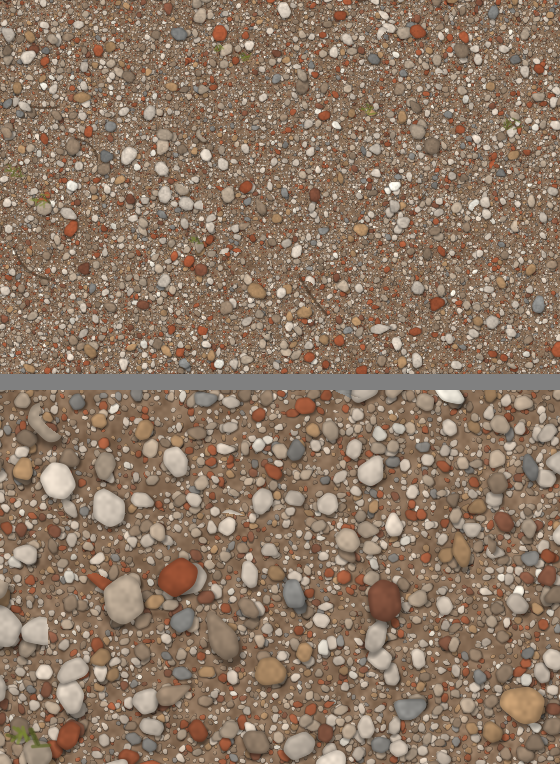
Top: the whole. Bottom: its middle third, enlarged.
A Shadertoy shader for this texture:

```glsl
// Gravelly soil seen from above: grainy brown earth under six layers of
// scattered stones, from grit to pebbles, each a rounded random hexagon with
// a soft contact shadow. A few grass tufts and bent twigs lie on top.

const int LAYERS = 6;
const float FINEST_PITCH = 0.0062;   // grid pitch of the grit, in canvas heights
const float LAYER_GROWTH = 1.53;     // pitch ratio between layers
const float GRIT_PRESENCE = 0.68;
const float PEBBLE_PRESENCE = 0.15;
const float SHADOW_DEPTH = 0.36;
const vec2 LIGHT = vec2(-0.45, 0.89);
const int TUFTS = 7;
const int BLADES = 9;
const int TWIGS = 5;
const float TAU = 6.28319;

const vec3 SOIL_DARK = vec3(0.43, 0.335, 0.255);
const vec3 SOIL_LIGHT = vec3(0.61, 0.505, 0.41);
const vec3 GRASS = vec3(0.40, 0.44, 0.17);
const vec3 TWIG_DARK = vec3(0.34, 0.26, 0.19);
const vec3 TWIG_PALE = vec3(0.80, 0.73, 0.63);

const vec3 LIMESTONE = vec3(0.84, 0.79, 0.73);
const vec3 SANDSTONE = vec3(0.72, 0.65, 0.57);
const vec3 FLINT = vec3(0.58, 0.50, 0.42);
const vec3 OCHRE = vec3(0.69, 0.55, 0.40);
const vec3 BRICK = vec3(0.64, 0.34, 0.22);
const vec3 DARK_BRICK = vec3(0.52, 0.33, 0.25);
const vec3 SLATE = vec3(0.52, 0.52, 0.51);
const vec3 CHALK = vec3(0.95, 0.93, 0.88);

vec3 hash3(ivec2 cell, int seed) {
    uvec3 v = uvec3(cell, seed) * 1664525u + 1013904223u;
    v.x += v.y * v.z; v.y += v.z * v.x; v.z += v.x * v.y;
    v ^= v >> 16u;
    v.x += v.y * v.z; v.y += v.z * v.x; v.z += v.x * v.y;
    return vec3(v >> 8u) * exp2(-24.0);
}

float hash1(vec2 p) {
    vec3 q = fract(p.xyx * 0.1031);
    q += dot(q, q.yzx + 33.33);
    return fract((q.x + q.y) * q.z);
}

float noise(vec2 p) {
    vec2 i = floor(p), f = p - i;
    f = f * f * (3.0 - 2.0 * f);
    return mix(mix(hash1(i), hash1(i + vec2(1, 0)), f.x),
               mix(hash1(i + vec2(0, 1)), hash1(i + vec2(1, 1)), f.x), f.y);
}

vec2 rotate(vec2 p, float a) {
    float c = cos(a), s = sin(a);
    return vec2(c * p.x - s * p.y, s * p.x + c * p.y);
}

// Rounded uneven hexagon from three crossed bands: 1 on the outline
float stoneShape(vec2 q, vec3 random) {
    vec3 across = vec3(q.x, 0.5 * q.x + 0.866 * q.y, 0.866 * q.y - 0.5 * q.x);
    vec3 d = (across + 0.3 * (random - 0.5)) / mix(vec3(0.72), vec3(1.05), fract(random * 7.7));
    d *= d;
    d *= d;
    return sqrt(sqrt(sqrt(dot(d, d))));
}

float segment(vec2 p, vec2 a, vec2 b) {
    vec2 ab = b - a;
    return length(p - a - ab * clamp(dot(p - a, ab) / dot(ab, ab), 0.0, 1.0));
}

// Each kind of stone takes the share between two thresholds
vec3 stoneColour(float pick) {
    vec3 c = mix(LIMESTONE, SANDSTONE, step(0.30, pick));
    c = mix(c, FLINT, step(0.54, pick));
    c = mix(c, OCHRE, step(0.68, pick));
    c = mix(c, BRICK, step(0.76, pick));
    c = mix(c, DARK_BRICK, step(0.87, pick));
    c = mix(c, SLATE, step(0.92, pick));
    return mix(c, CHALK, step(0.97, pick));
}

void addStones(inout vec3 col, vec2 p, int layer, float pitch, float crowding, float grain, float px) {
    float t = float(layer) / float(LAYERS - 1);
    float presence = mix(GRIT_PRESENCE, PEBBLE_PRESENCE, t) * mix(1.0, crowding, 0.4 + 0.6 * t);
    ivec2 home = ivec2(floor(p / pitch - 0.5));
    for (int k = 0; k < 4; k++) {
        ivec2 id = home + ivec2(k & 1, k >> 1);
        vec3 place = hash3(id, layer * 2 + 1);
        if (place.z > presence) continue;
        vec3 form = hash3(id, layer * 2 + 2);
        vec3 look = fract(form.zxy * 61.7 + place);
        float radius = pitch * mix(0.27, 0.45, form.x);
        vec2 offset = (p - (vec2(id) + 0.2 + 0.6 * place.xy) * pitch) / radius;
        if (dot(offset, offset) > 2.8) continue;
        float stretch = mix(0.8, 1.0, look.y);
        float shape = stoneShape(rotate(offset, form.y * TAU) * vec2(stretch, 1.0 / stretch), look);
        float shadow = shape + 0.14 * dot(offset, LIGHT);
        col *= 1.0 - SHADOW_DEPTH * (1.0 - smoothstep(0.92, 1.32, shadow));
        // Face: mottled, lit from above, darker at the rim
        vec3 face = stoneColour(form.z) * mix(0.87, 1.09, look.x);
        face = mix(mix(SOIL_DARK, SOIL_LIGHT, 0.7), face, mix(0.72, 1.0, t));
        face *= (0.87 + 0.25 * grain) * (1.0 + 0.08 * dot(offset, LIGHT));
        face *= 1.0 - 0.2 * smoothstep(0.65, 1.05, shape);
        col = mix(col, face, 1.0 - smoothstep(-0.7 * px, 0.7 * px, (shape - 1.0) * radius));
    }
}

void addPlants(inout vec3 col, vec2 p, float aspect, float px) {
    for (int n = 0; n < TUFTS; n++) {
        vec3 h = hash3(ivec2(n, 5), 41);
        vec2 root = h.xy * vec2(aspect, 1.0);
        float size = mix(0.012, 0.036, h.z);
        if (length(p - root) > 1.6 * size) continue;
        for (int b = 0; b < BLADES; b++) {
            vec3 g = hash3(ivec2(n, b), 43);
            vec2 start = root + (g.yx - 0.5) * size;
            vec2 tip = start + rotate(vec2(size * mix(0.3, 0.8, g.y), 0.0), g.x * TAU);
            float d = segment(p, start, tip) - 0.0015;
            col = mix(col, GRASS * mix(0.7, 1.3, g.z), 0.7 - 0.7 * smoothstep(-px, px, d));
        }
    }
    for (int n = 0; n < TWIGS; n++) {
        vec3 h = hash3(ivec2(n, 7), 47);
        vec2 q = p - h.xy * vec2(aspect, 1.0);
        if (dot(q, q) > 0.008) continue;
        vec3 g = hash3(ivec2(n, 8), 53);
        q = rotate(q, h.z * TAU);
        float reach = mix(0.02, 0.07, g.x);
        q.y += (g.y - 0.5) * q.x * q.x / reach;
        float d = segment(q, vec2(-reach, 0.0), vec2(reach, 0.0)) - mix(0.0008, 0.002, g.z);
        col *= 0.75 + 0.25 * smoothstep(0.0, 0.004, d);
        col = mix(col, g.y > 0.5 ? TWIG_PALE : TWIG_DARK, 0.85 - 0.85 * smoothstep(-px, px, d));
    }
}
// Soil first, then stones from fine to coarse, then plants
void mainImage(out vec4 fragColor, in vec2 fragCoord) {
    float px = 1.0 / iResolution.y;
    vec2 p = fragCoord * px;
    float patches = 0.6 * noise(p * 5.0 + 3.0) + 0.4 * noise(p * 17.0);
    float grain = 0.5 * noise(p * 90.0) + 0.5 * noise(p * 240.0);
    vec3 col = mix(SOIL_DARK, SOIL_LIGHT, clamp(0.4 * patches + 1.1 * grain - 0.2, 0.0, 1.0));
    float crowding = mix(0.45, 1.65, patches), pitch = FINEST_PITCH;
    for (int layer = 0; layer < LAYERS; layer++, pitch *= LAYER_GROWTH)
        addStones(col, p, layer, pitch, crowding, grain, px);
    addPlants(col, p, iResolution.x * px, px);
    fragColor = vec4(clamp(col, 0.0, 1.0), 1.0);
}
```
